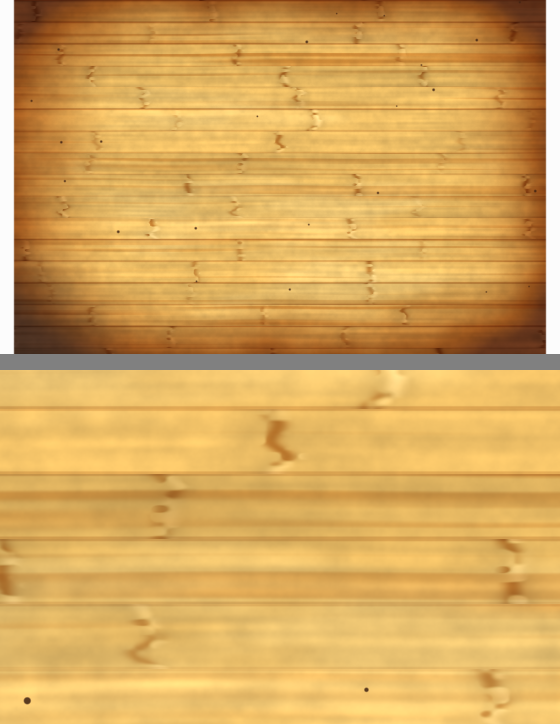
Top: the whole. Bottom: its middle third, enlarged.
Give the GLSL for this texture, as a Shadertoy shader.

```glsl
const float MARGIN = 0.025;        // white side bands, share of width
const float ROWS = 16.3;           // strips per canvas height
const float ROW_SHIFT = 0.725;
const float NODE_PERIOD = 0.5;     // node spacing, in canvas heights
const float NODE_WIDTH = 0.009;
const float SEAM_WIDTH = 0.0022;
const float SPECK_CELL = 0.13;
const vec3 PAPER = vec3(0.99);
const vec3 HONEY = vec3(0.91, 0.73, 0.39);
const vec3 CREAM = vec3(0.98, 0.85, 0.54);
const vec3 TAN = vec3(0.77, 0.54, 0.25);
const vec3 RUST = vec3(0.60, 0.33, 0.11);
const vec3 UMBER = vec3(0.40, 0.21, 0.11);
const vec3 SOOT = vec3(0.24, 0.18, 0.14);

float hash(vec2 p) {
    return fract(sin(dot(p, vec2(127.1, 311.7))) * 43758.5453);
}

float noise(vec2 p) {
    vec2 i = floor(p), f = fract(p);
    f = f * f * (3.0 - 2.0 * f);
    return mix(mix(hash(i), hash(i + vec2(1, 0)), f.x),
               mix(hash(i + vec2(0, 1)), hash(i + vec2(1, 1)), f.x), f.y);
}

float fbm(vec2 p) {
    float sum = 0.0, amp = 0.5;
    for (int i = 0; i < 5; i++) {
        sum += amp * noise(p);
        p = p * 2.03 + 17.3;
        amp *= 0.5;
    }
    return sum;
}

float bell(float x, float width) {
    return exp(-x * x / (width * width));
}

// Long fibres and rusty streaks, different in each strip
vec3 addGrain(vec3 col, vec2 p, float strip) {
    vec2 g = vec2(p.x + strip * 7.3, p.y + 0.004 * noise(p * 4.0));
    float fibre = noise(g * vec2(2.5, 75.0)) + 0.7 * noise(g * vec2(6.0, 150.0)) - 0.85;
    float streak = smoothstep(0.6, 0.95, noise(g * vec2(1.3, 105.0) + 31.0));
    col *= 1.0 + 0.13 * fibre;
    return mix(col, col * vec3(0.86, 0.70, 0.50), streak * mix(0.3, 0.9, hash(vec2(strip, 4.0))));
}

// Ragged growth nodes: brown teeth beside pale flecks
vec3 addNodes(vec3 col, vec2 p, float strip) {
    float along = p.x / NODE_PERIOD + hash(vec2(strip, 9.0));
    vec2 id = vec2(floor(along), strip);
    float d = (fract(along) - 0.5 + 0.3 * (hash(id) - 0.5)) * NODE_PERIOD;
    d += 0.022 * (noise(vec2(strip, p.y * 65.0)) - 0.5);
    float strength = mix(0.25, 1.0, hash(id + 3.7));
    float teeth = noise(p * vec2(65.0, 140.0));
    float brown = bell(d, NODE_WIDTH) * smoothstep(0.4, 0.7, teeth);
    float pale = bell(d - 0.007, NODE_WIDTH) * smoothstep(0.55, 0.25, teeth);
    col *= 1.0 - 0.10 * strength * bell(d, 0.025);
    col = mix(col, col * vec3(0.78, 0.57, 0.32), brown * strength);
    return mix(col, col * vec3(1.16, 1.2, 1.35), pale * strength);
}

// Sparse dark pits, one candidate per cell
float specks(vec2 p, float aa) {
    vec2 cell = floor(p / SPECK_CELL);
    vec2 centre = 0.15 + 0.7 * vec2(hash(cell + 1.3), hash(cell + 8.1));
    float radius = mix(0.0015, 0.004, hash(cell + 5.9));
    float d = length((fract(p / SPECK_CELL) - centre) * SPECK_CELL);
    return step(0.72, hash(cell)) * smoothstep(radius + aa, radius - aa, d);
}

void mainImage(out vec4 fragColor, in vec2 fragCoord) {
    vec2 uv = fragCoord / iResolution.xy;
    vec2 p = fragCoord / iResolution.y;
    float aa = 1.0 / iResolution.y;

    // Strips
    float row = p.y * ROWS + ROW_SHIFT;
    float strip = floor(row);
    float seamId = floor(row + 0.5);
    float seamDist = abs(row - seamId) / ROWS;
    float seam = smoothstep(SEAM_WIDTH + aa, SEAM_WIDTH - aa, seamDist)
               * mix(0.1, 0.75, hash(vec2(seamId, 2.0)));

    // Aged edges, darkest in the corners
    vec2 q = vec2((uv.x - 0.5) / (0.5 - MARGIN), uv.y * 2.0 - 1.0);
    vec2 q4 = q * q * q * q;
    float blotch = fbm(p * 5.0) - 0.5;
    float age = q4.x + q4.y + blotch * 0.5 * smoothstep(0.05, 0.6, q4.x + q4.y);
    age += 0.12 * (hash(vec2(strip, 6.0)) - 0.5);
    vec3 col = mix(HONEY, CREAM, 0.45 * smoothstep(0.45, 0.7, fbm(p * vec2(2.0, 9.0))));
    col = mix(col, TAN, smoothstep(0.12, 0.65, age));
    col = mix(col, RUST, smoothstep(0.5, 1.0, age));
    col = mix(col, UMBER, smoothstep(0.85, 1.4, age));
    float lowerLeft = length((uv - vec2(MARGIN, 0.0)) * vec2(1.5, 1.0));
    col = mix(col, SOOT, 0.7 * smoothstep(0.35, 0.0, lowerLeft + 0.2 * blotch));

    // Surface detail
    col *= 1.0 + 0.10 * (hash(vec2(strip, 1.0)) - 0.5);
    col = addGrain(col, p, strip);
    col = addNodes(col, p, strip);
    col = mix(col, col * vec3(0.74, 0.55, 0.36), seam);
    col *= 1.0 + 0.14 * (fbm(p * 45.0) - 0.48);
    col = mix(col, UMBER * 0.6, 0.85 * specks(p, aa));

    // White side bands
    float board = smoothstep(-aa, aa, (min(uv.x, 1.0 - uv.x) - MARGIN) * iResolution.x / iResolution.y);
    fragColor = vec4(mix(PAPER, clamp(col, 0.0, 1.0), board), 1.0);
}
```
